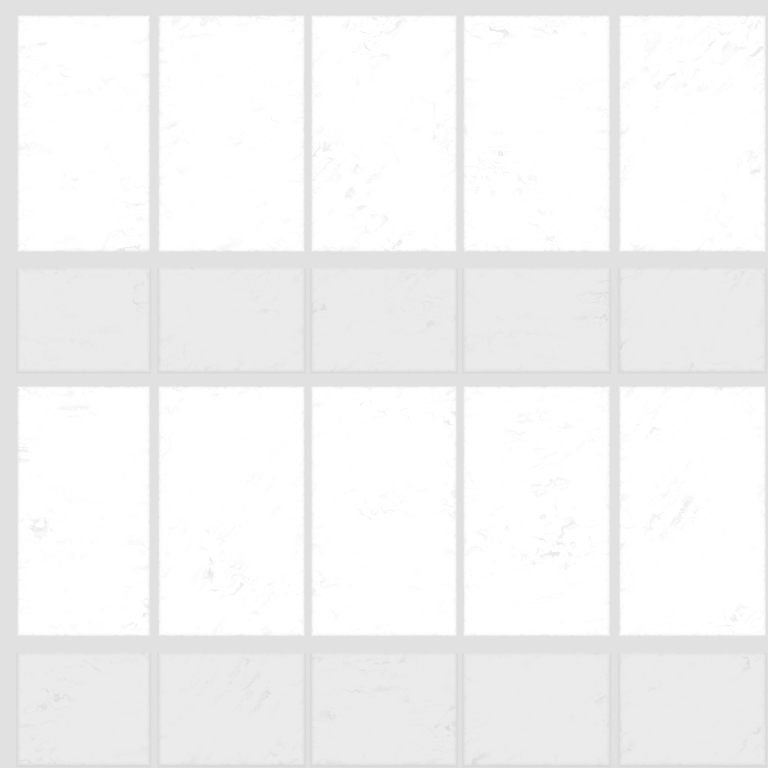
This texture is drawn by a WebGL 2 fragment shader. Its source:

```glsl
#version 300 es
precision highp float;
// Pale window grid: five columns of tall white and short grey panes, faintly worn.
uniform vec2 u_resolution;
out vec4 fragColor;

vec2 hashGradient(vec2 cell) {
    vec3 h = fract(cell.xyx * vec3(0.1031, 0.1030, 0.0973));
    h += dot(h, h.yzx + 33.33);
    float angle = 6.2832 * fract((h.x + h.y) * h.z);
    return vec2(cos(angle), sin(angle));
}

float gradientNoise(vec2 p) {
    vec2 i = floor(p), f = p - i;
    vec2 w = f * f * f * (f * (f * 6.0 - 15.0) + 10.0);
    vec2 e = vec2(1, 0);
    float low = mix(dot(hashGradient(i), f), dot(hashGradient(i + e), f - e), w.x);
    float high = mix(dot(hashGradient(i + e.yx), f - e.yx), dot(hashGradient(i + 1.0), f - 1.0), w.x);
    return mix(low, high, w.y);
}

float fbm(vec2 p) {
    float sum = 0.0, amplitude = 0.6;
    for (int i = 0; i < 4; i++) {
        sum += amplitude * gradientNoise(p);
        p = mat2(1.6, 1.2, -1.2, 1.6) * p + 7.3;
        amplitude *= 0.55;
    }
    return sum;
}

float boxDistance(vec2 p, vec2 halfSize) {
    vec2 d = abs(p) - halfSize;
    return length(max(d, 0.0)) + min(max(d.x, d.y), 0.0);
}

// Sparse patches of fine, slanted scuffs, denser along the pane edge
float scuffs(vec2 p, float edge, float seed) {
    float angle = 0.5 * sin(seed * 2.4);
    vec2 q = mat2(cos(angle), sin(angle), -sin(angle), cos(angle)) * p + seed * 3.7;
    float patches = smoothstep(0.0, 0.4, fbm(q * 9.0)) + 0.35 * smoothstep(-0.025, 0.0, edge);
    float warp = fbm(q * 22.0);
    float flecks = smoothstep(0.06, 0.45, fbm(q * vec2(42, 78) + 3.0 * warp));
    float scratches = smoothstep(0.04, 0.0, abs(fbm(q * vec2(14, 30) + warp)));
    return min(patches * (flecks + 0.25 * scratches) + 0.06 * flecks, 1.0);
}

void main() {
    vec2 p = gl_FragCoord.xy / u_resolution;
    float pixel = 1.0 / min(u_resolution.x, u_resolution.y);

    // Start and end of each column and row
    vec2 columns[5] = vec2[5](vec2(0.0234, 0.1945), vec2(0.2070, 0.3960), vec2(0.4060, 0.5940),
                              vec2(0.6040, 0.7935), vec2(0.8070, 0.9965));
    vec2 rows[4] = vec2[4](vec2(0.0040, 0.1500), vec2(0.1725, 0.4965),
                           vec2(0.5165, 0.6515), vec2(0.6730, 0.9795));

    vec3 color = vec3(0.884);
    float roughness = 0.0016 * max(gradientNoise(p * 170.0), 0.0);

    for (int r = 0; r < 4; r++) {
        bool isWhite = r % 2 == 1;
        for (int c = 0; c < 5; c++) {
            vec2 low = vec2(columns[c].x, rows[r].x), high = vec2(columns[c].y, rows[r].y);
            vec2 local = p - 0.5 * (low + high), halfSize = 0.5 * (high - low);
            float edge = boxDistance(local, halfSize) + roughness;
            if (edge > 0.02) continue;

            // Recessed shadow, heaviest under the grey panes
            float shadow = boxDistance(local + vec2(0, 0.0018), halfSize + vec2(0.0024, 0.0014));
            float shade = isWhite ? 0.0 : 0.75;
            color = mix(color, vec3(0.842), shade * (1.0 - smoothstep(-pixel, pixel, shadow)));

            // Pane surface with a soft rim and wear
            float wear = scuffs(p, edge, float(r * 5 + c + 1));
            vec3 pane = vec3(isWhite ? 1.0 : 0.92) - (isWhite ? 0.075 : 0.05) * wear;
            pane -= 0.02 * smoothstep(-0.005, 0.0, edge);
            float soft = max(pixel, 0.0016);
            color = mix(color, pane, 1.0 - smoothstep(-soft, soft, edge));
        }
    }
    fragColor = vec4(color, 1.0);
}
```
